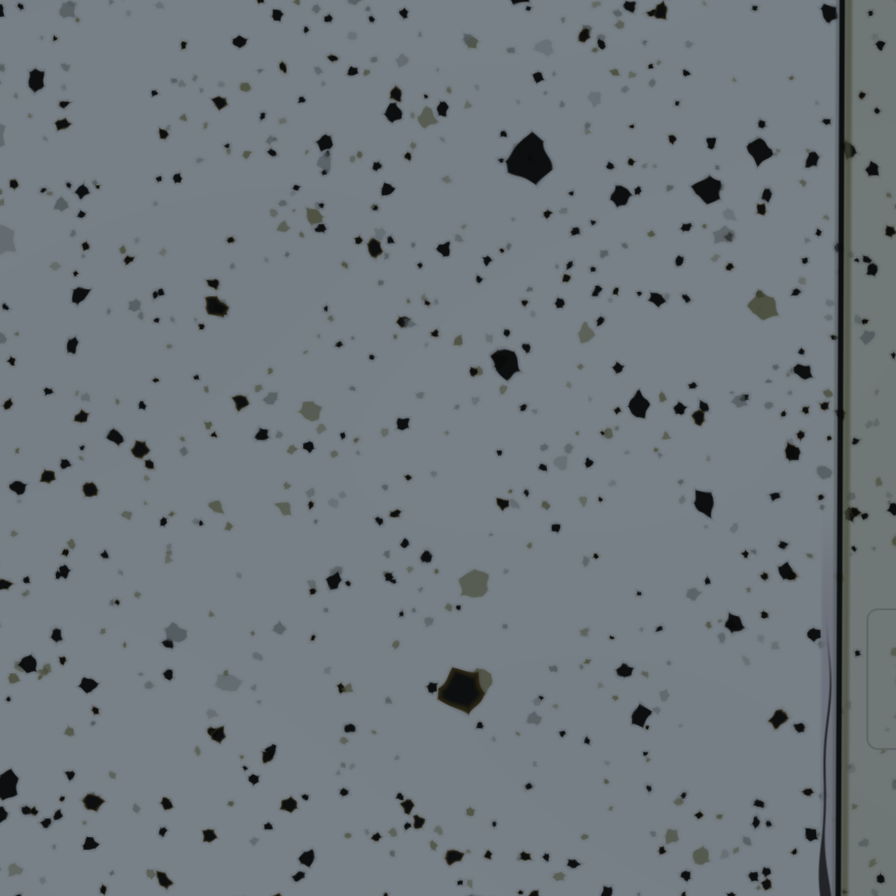
A Shadertoy shader for this texture:

```glsl
// Dark mineral grains scattered on a blue-grey glass slide with a vertical cover-slip edge.

const float TAU = 6.28318;
const vec3 GLASS = vec3(0.468, 0.502, 0.530);
const vec3 STRIP = vec3(0.440, 0.470, 0.468);
const vec3 BLACK = vec3(0.035, 0.042, 0.043);
const vec3 OLIVE = vec3(0.270, 0.285, 0.205);
const vec3 BROWN = vec3(0.190, 0.160, 0.070);
const vec3 SMOKE = vec3(0.300, 0.335, 0.345);
const vec3 MAUVE = vec3(0.415, 0.425, 0.475);

float hash(vec2 p, float seed) {
    vec3 q = fract(vec3(p.xyx + seed * 7.31) * vec3(0.1031, 0.1030, 0.0973));
    q += dot(q, q.yzx + 33.33);
    return fract((q.x + q.y) * q.z);
}

mat2 rotation(float angle) {
    float c = cos(angle), s = sin(angle);
    return mat2(c, s, -s, c);
}

// 1 inside a band around zero, fading over the given softness
float band(float d, float halfWidth, float softness) {
    return 1.0 - smoothstep(halfWidth - softness, halfWidth + softness, abs(d));
}

// Uneven convex chip: the intersection of six jittered half planes
float chipDistance(vec2 p, float radius, vec2 id, float seed) {
    p = rotation(TAU * hash(id, seed + 1.0)) * p;
    p.x *= mix(0.72, 1.15, hash(id, seed + 2.0));
    p += 0.06 * radius * sin(p.yx / radius * 5.0 + seed);
    float d = -1.0;
    for (int i = 0; i < 6; i++) {
        float k = float(i);
        float angle = TAU * (k + 0.7 * hash(id, seed + 3.0 + k)) / 6.0;
        float reach = radius * mix(0.65, 1.1, hash(id, seed + 11.0 + k));
        d = max(d, dot(p, vec2(cos(angle), sin(angle))) - reach);
    }
    return d;
}

// Layered sines that gather the grains into loose clusters
float clustering(vec2 p) {
    return 1.0 + 0.35 * sin(p.x * 17.0 + 3.0 * sin(p.y * 9.0))
               + 0.25 * sin(p.y * 23.0 - 4.0 * sin(p.x * 7.0));
}

// Lays one size class of grains over the base; clear is the share of pale grains
vec3 scatter(vec3 base, vec2 uv, float cells, float radius, float density, float clear, float seed) {
    vec2 home = floor(uv * cells);
    for (int y = -1; y <= 1; y++)
    for (int x = -1; x <= 1; x++) {
        vec2 id = home + vec2(x, y);
        if (hash(id, seed) > density * clustering(id / cells)) continue;
        vec2 jitter = vec2(hash(id, seed + 20.0), hash(id, seed + 21.0));
        float size = radius * mix(0.62, 1.4, pow(hash(id, seed + 22.0), 1.6));
        float d = chipDistance(uv - (id + jitter) / cells, size, id, seed);

        // Opaque black, translucent olive or faint smoky grain
        float kind = hash(id, seed + 23.0);
        float pale = step(kind, clear);
        vec3 paleTint = mix(OLIVE, SMOKE, step(0.45, hash(id, seed + 24.0)));
        vec3 core = mix(BLACK, paleTint, pale);
        float warmth = step(0.65, hash(id, seed + 25.0)) * (1.0 - pale);
        float rim = smoothstep(-0.35 * size, 0.0, d);
        core = mix(core, BROWN, warmth * rim * 0.8);
        float opacity = mix(0.97, mix(0.35, 0.85, hash(id, seed + 26.0)), pale);

        float halo = 0.13 * opacity * (1.0 - smoothstep(0.0, 0.0045, d));
        float body = opacity * (1.0 - smoothstep(-0.0015, 0.0017, d));
        base = mix(base, core, max(halo, body));
    }
    return base;
}

// Cover-slip edge: black line, olive fringe, mauve seam and a torn crack
vec3 slipEdge(vec3 base, vec2 uv, float x) {
    float low = 1.0 - smoothstep(0.30, 0.46, uv.y);
    base = mix(base, MAUVE, 0.75 * low * band(x + 0.011, 0.009, 0.003));
    float wander = 0.003 * sin(uv.y * 19.0) + 0.0015 * sin(uv.y * 47.0);
    float crackWidth = 0.0012 + 0.005 * (1.0 - smoothstep(0.0, 0.08, uv.y));
    float crackFade = 1.0 - smoothstep(0.20, 0.32, uv.y);
    base = mix(base, BLACK, 0.75 * crackFade * band(x + 0.014 + wander, crackWidth, 0.0015));
    base = mix(base, OLIVE, 0.65 * band(x - 0.007, 0.004, 0.003));
    base = mix(base, SMOKE, 0.5 * band(x + 0.005, 0.002, 0.002));
    return mix(base, BLACK, 0.97 * band(x, 0.0031, 0.0016));
}

// Faint rounded outline on the strip beyond the edge
float frameOutline(vec2 uv) {
    vec2 q = abs(uv - vec2(1.035, 0.242)) - vec2(0.055, 0.066);
    float d = length(max(q, 0.0)) + min(max(q.x, q.y), 0.0) - 0.012;
    return band(d, 0.001, 0.0012);
}

void mainImage(out vec4 fragColor, in vec2 fragCoord) {
    vec2 uv = fragCoord / iResolution.xy;
    float edge = uv.x - mix(0.9355, 0.9400, uv.y);

    // Glass with a very slight drift of tone
    float drift = sin(uv.x * 5.0 + 1.7 * sin(uv.y * 4.0)) * sin(uv.y * 6.0 + 1.0);
    vec3 color = mix(GLASS, STRIP, smoothstep(0.0, 0.008, edge)) + 0.005 * drift;
    color = mix(color, SMOKE, 0.6 * frameOutline(uv));

    // Grains from faint dust up to the few large chips
    color = scatter(color, uv, 36.0, 0.0036, 0.20, 1.00, 3.0);
    color = scatter(color, uv, 34.0, 0.0040, 0.25, 0.35, 41.0);
    color = scatter(color, uv, 22.0, 0.0066, 0.28, 0.30, 83.0);
    color = scatter(color, uv, 13.0, 0.0105, 0.30, 0.22, 127.0);
    color = scatter(color, uv, 5.0, 0.0260, 0.24, 0.15, 171.0);

    color = slipEdge(color, uv, edge);
    fragColor = vec4(color, 1.0);
}
```
